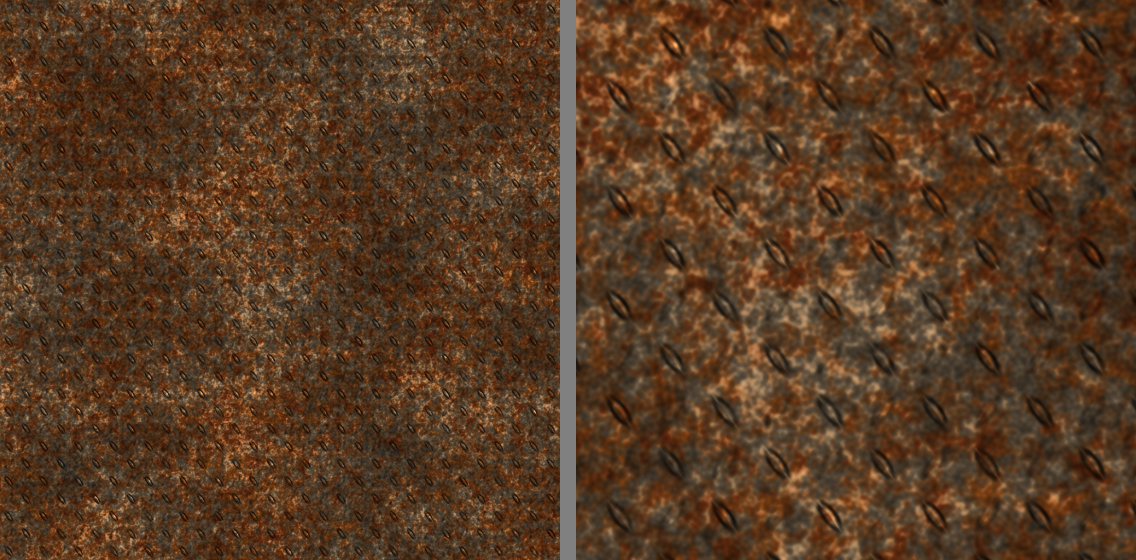
Left: the whole. Right: its middle third, enlarged.
Write a Shadertoy shader that draws this texture.

```glsl
#define TREADS 32.0          // raised marks across the canvas
#define TREAD_SIZE vec2(0.105, 0.275)
#define TREAD_DEPTH 1.0
#define PATCH_SCALE vec2(3.4, 5.2)
#define MOTTLE_SCALE 52.0
#define GRAIN_SCALE 140.0
#define CONTRAST 0.82
#define STEEL vec3(0.315, 0.265, 0.205)
#define BROWN vec3(0.335, 0.225, 0.130)
#define RED_RUST vec3(0.335, 0.145, 0.050)
#define ORANGE_RUST vec3(0.400, 0.205, 0.065)
#define DUST vec3(0.500, 0.380, 0.260)

float hash(vec2 p) {
    vec3 q = fract(p.xyx * 0.1031);
    q += dot(q, q.yzx + 33.33);
    return fract((q.x + q.y) * q.z);
}

vec2 gradient(vec2 cell) {
    float angle = 6.2832 * hash(cell);
    return vec2(cos(angle), sin(angle));
}

float gradientNoise(vec2 p) {
    vec2 i = floor(p), f = p - i;
    vec2 e = vec2(0.0, 1.0);
    vec2 u = f * f * f * (f * (f * 6.0 - 15.0) + 10.0);
    float low = mix(dot(gradient(i), f),
                    dot(gradient(i + e.yx), f - e.yx), u.x);
    float high = mix(dot(gradient(i + e.xy), f - e.xy),
                     dot(gradient(i + e.yy), f - e.yy), u.x);
    return mix(low, high, u.y);
}

float fbm(vec2 p, int octaves, float gain) {
    float sum = 0.0, amplitude = 1.0;
    for (int i = 0; i < octaves; i++) {
        sum += amplitude * gradientNoise(p);
        p = mat2(1.6, 1.2, -1.2, 1.6) * p + 17.3;
        amplitude *= gain;
    }
    return sum;
}

// Embossed lens marks in alternating directions: x = groove, y = lit bevel
vec2 treadPlate(vec2 uv) {
    vec2 cell = floor(uv * TREADS);
    vec2 q = uv * TREADS - cell - 0.5;
    float turned = mod(cell.x + cell.y, 2.0);
    vec2 axis = vec2(turned > 0.5 ? 0.6 : -0.6, 0.8);
    vec2 normalDir = vec2(axis.y, -axis.x);
    vec2 local = vec2(dot(q, normalDir), dot(q, axis));
    float d = (length(local / TREAD_SIZE) - 1.0) * TREAD_SIZE.x;
    vec2 slope = normalize(local / (TREAD_SIZE * TREAD_SIZE) + 1e-4);
    float facing = dot(slope.x * normalDir + slope.y * axis, vec2(0.78, 0.62));
    float rim = exp(-pow((d - 0.005) / 0.042, 2.0));
    float bevel = exp(-pow((d + 0.06) / 0.045, 2.0));
    float groove = rim * (0.2 + 0.8 * abs(facing));
    return vec2(groove, bevel * (0.35 + 0.65 * facing)) * mix(1.0, 0.65, turned);
}

void mainImage(out vec4 fragColor, in vec2 fragCoord) {
    vec2 uv = fragCoord / iResolution.y;

    // Broad stains, medium mottling and fine grit
    float stain = fbm(uv * PATCH_SCALE + 5.1, 5, 0.62);
    float shade = fbm(uv * PATCH_SCALE * 1.2 + 41.7, 5, 0.62);
    float mottle = fbm(uv * MOTTLE_SCALE + 9.4, 3, 0.75);
    float blotch = fbm(uv * MOTTLE_SCALE * 0.8 + 73.2, 3, 0.75);
    float grain = fbm(uv * GRAIN_SCALE + 29.8, 2, 0.8);
    float hue = fbm(uv * 18.0 + 61.5, 4, 0.75);

    // Bare steel through brown oxide to bright rust
    float rust = 0.5 + 0.42 * stain + 0.8 * mottle;
    vec3 oxide = mix(RED_RUST, ORANGE_RUST, smoothstep(-0.4, 0.4, hue));
    vec3 color = mix(STEEL, BROWN, smoothstep(0.05, 0.5, rust));
    color = mix(color, oxide, smoothstep(0.42, 0.95, rust));

    // Pale dust gathers in the lighter areas
    float light = 0.42 * shade + 0.45 * blotch + 0.55 * grain;
    color = mix(color, DUST, 0.45 * smoothstep(0.12, 0.65, light));
    color *= exp(CONTRAST * light + 0.0);

    // Worn tread relief
    vec2 tread = treadPlate(uv);
    float wear = TREAD_DEPTH * clamp(0.9 + 0.6 * blotch, 0.5, 1.1);
    color *= 1.0 - 0.72 * min(wear * tread.x, 1.0);
    color *= 1.0 + 0.4 * wear * tread.y;

    fragColor = vec4(clamp(color, 0.0, 1.0), 1.0);
}
```
